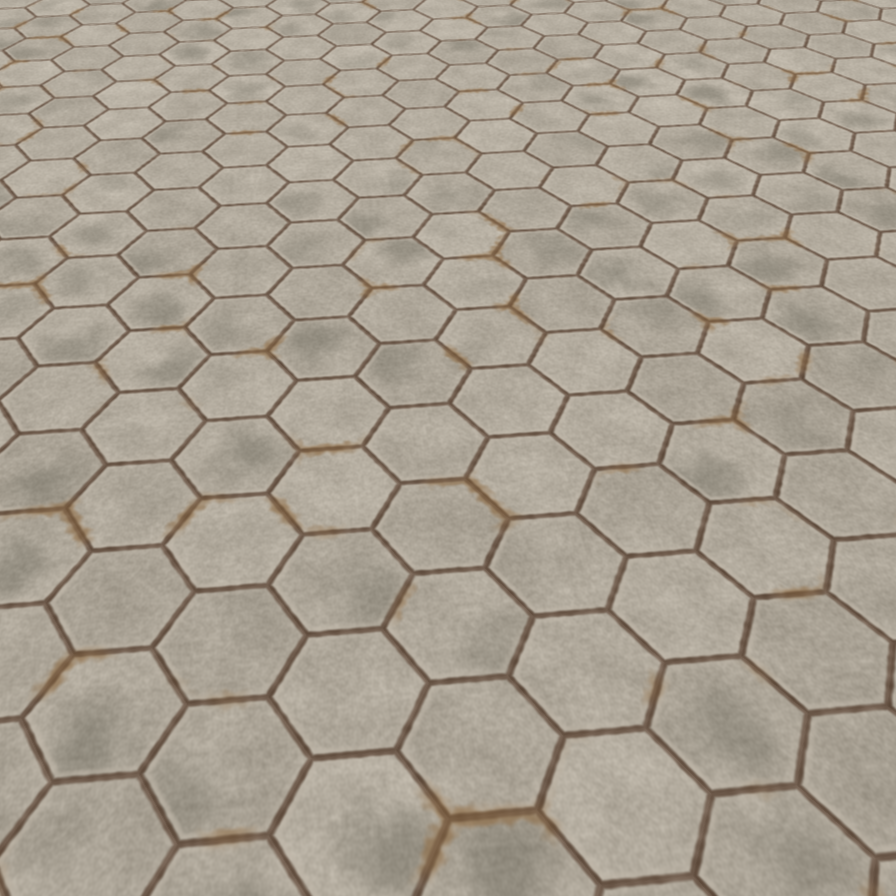
This texture is drawn by a three.js fragment shader. Its source:

```glsl
// Worn hexagonal concrete paving receding in perspective, with rusty brown joints.
varying vec2 vUv;

const vec3 FACE = vec3(0.685, 0.656, 0.604);
const vec3 STAIN = vec3(0.535, 0.515, 0.465);
const vec3 RIM = vec3(0.755, 0.720, 0.665);
const vec3 JOINT = vec3(0.405, 0.325, 0.265);
const vec3 RUST = vec3(0.540, 0.400, 0.240);
const vec2 PERIOD = vec2(1.7320508, 1.0);

float hash(vec2 p) {
  return fract(sin(dot(p, vec2(127.1, 311.7))) * 43758.55);
}

vec2 gradientAt(vec2 p) {
  float angle = 6.2831853 * hash(p);
  return vec2(cos(angle), sin(angle));
}

// Gradient noise, roughly -0.6 to 0.6.
float noise(vec2 p) {
  vec2 i = floor(p), f = p - i;
  vec2 w = f * f * f * (f * (f * 6.0 - 15.0) + 10.0);
  vec2 e = vec2(1.0, 0.0);
  float low = mix(dot(gradientAt(i), f), dot(gradientAt(i + e), f - e), w.x);
  float high = mix(dot(gradientAt(i + e.yx), f - e.yx),
                   dot(gradientAt(i + 1.0), f - 1.0), w.x);
  return mix(low, high, w.y);
}

float fbm(vec2 p) {
  float sum = 0.0, gain = 0.6;
  for (int i = 0; i < 3; i++) {
    sum += gain * noise(p);
    p = p * 2.1 + 7.3;
    gain *= 0.55;
  }
  return sum;
}

// Projects a canvas point onto the ground; neighbouring slabs are 1 apart.
vec2 groundPoint(vec2 p) {
  vec2 origin = vec2(0.401, 0.077);
  vec2 tilt = vec2(0.0682, 0.1202);
  vec2 a = vec2(0.1715, 0.1053) - tilt.x * p;
  vec2 b = vec2(0.0354, 0.1807) - tilt.y * p;
  vec2 r = p - origin;
  vec2 axial = vec2(r.x * b.y - r.y * b.x, a.x * r.y - a.y * r.x)
             / (a.x * b.y - a.y * b.x);
  return vec2(0.8660254 * axial.x, 0.5 * axial.x + axial.y);
}

// Index of the nearest slab centre, in periods.
vec2 slabIndex(vec2 p) {
  vec2 whole = floor(p / PERIOD + 0.5);
  vec2 halfway = floor(p / PERIOD) + 0.5;
  vec2 a = p - whole * PERIOD, b = p - halfway * PERIOD;
  return dot(a, a) < dot(b, b) ? whole : halfway;
}

// Distance from a point inside a slab to its nearest side.
float sideDistance(vec2 p) {
  p = abs(p);
  return 0.5 - max(p.y, dot(p, vec2(0.8660254, 0.5)));
}

vec3 slabFace(vec2 ground, vec2 local, vec2 id) {
  float tone = (hash(id + 3.1) - 0.5) * 0.05;
  float cloud = fbm(ground * 2.6);
  float grain = noise(ground * 19.0) + 0.8 * noise(ground * vec2(45.0, 34.0));
  vec3 color = FACE + tone + 0.085 * cloud + 0.055 * grain;

  // Soft damp stain, off centre on some slabs
  vec2 spot = (vec2(hash(id + 11.0), hash(id + 23.0)) - 0.5) * 0.6;
  float reach = length(local - spot) + 0.25 * cloud;
  float strength = smoothstep(0.25, 1.0, hash(id + 37.0));
  float stain = strength * (1.0 - smoothstep(0.02, 0.48, reach));
  return mix(color, STAIN + 0.04 * grain, 0.75 * stain);
}

vec3 paving(vec2 ground) {
  vec2 id = slabIndex(ground);
  vec2 local = ground - id * PERIOD;
  float chip = noise(ground * 13.0);
  float side = sideDistance(local) + 0.008 * chip;
  vec3 color = slabFace(ground, local, id);

  // Worn light rim, brighter toward the light
  float facing = dot(normalize(local + 0.0001), vec2(-0.9, -0.4));
  float rim = smoothstep(0.022, 0.042, side) * (1.0 - smoothstep(0.045, 0.085, side));
  color = mix(color, RIM, rim * (0.4 + 0.25 * facing + 0.3 * chip));

  // Joint with a shaded wall and patches of rust
  float joint = 1.0 - smoothstep(0.012, 0.038, side);
  float patchiness = smoothstep(0.14, 0.42, noise(ground * 1.35 + 5.7));
  float rust = patchiness * (1.0 - smoothstep(0.02, 0.10, side + 0.05 * chip));
  color = mix(color, RUST, 0.6 * rust);
  vec3 soil = JOINT - 0.045 * facing + 0.08 * chip;
  return mix(color, mix(soil, RUST, 0.4 * patchiness), 0.92 * joint);
}

void main() {
  // Average a small grid of samples to smooth distant joints
  vec3 color = vec3(0.0);
  for (int y = 0; y < 3; y++) {
    for (int x = 0; x < 3; x++) {
      vec2 offset = (vec2(float(x), float(y)) - 1.0) * 0.0008;
      color += paving(groundPoint(vUv + offset));
    }
  }
  float haze = 0.025 * smoothstep(0.4, 1.0, vUv.y);
  gl_FragColor = vec4(color / 9.0 + haze, 1.0);
}
```
